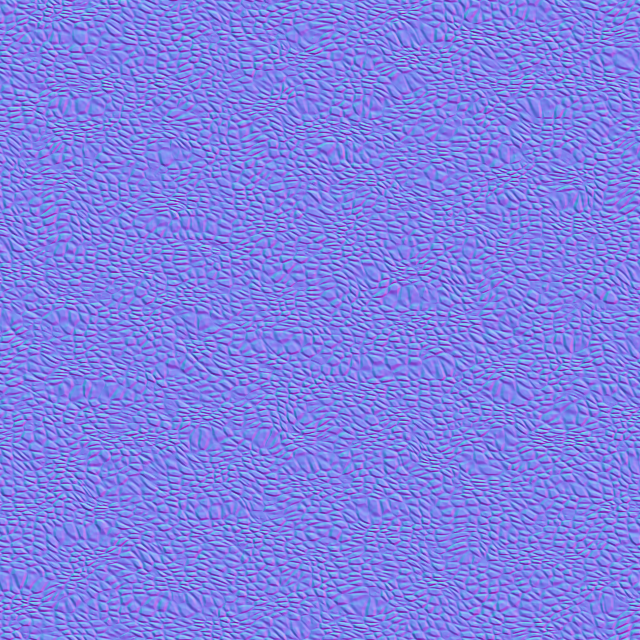
Write a three.js fragment shader that draws this texture map.

```glsl
varying vec2 vUv;

const vec2 PEBBLES = vec2(58.0, 104.0);    // grain cells across and up
const float SHEAR = 16.0;                  // rows the grain falls from left to right
const float JITTER = 0.9;                  // irregularity of the cells
const float RIM = 0.6;                     // width of the rounded pebble edge
const vec2 LEAN = vec2(0.15, 0.65);        // pebbles overhang away from this direction
const vec2 WARP_SCALE = vec2(19.0, 27.0);
const vec2 WARP = vec2(0.009, 0.013);      // bending of the rows
const vec2 CREASE_AXIS = vec2(0.79, -0.61);
const vec2 CREASE_SCALE = vec2(15.0, 46.0);
const float CREASE_WIDTH = 0.24;
const float CREASE_DEPTH = 0.6;
const float GRAIN_SCALE = 190.0;
const float GRAIN_DEPTH = 0.22;
const float BUMP = 0.0018;                 // relief strength
const float STEP = 0.00095;                // half width of the slope filter
const float BLUE_DROP = 0.07;
const vec2 BLUE_SHADE = vec2(0.15, 0.17);  // darkening of slopes facing down and left

vec3 hash3(vec2 p) {
  vec3 q = fract(p.xyx * vec3(0.1031, 0.1030, 0.0973));
  q += dot(q, q.yxz + 33.33);
  return fract((q.xxy + q.yzz) * q.zyx);
}

// Smooth value noise, -1 to 1
float noise(vec2 p) {
  vec2 i = floor(p);
  vec2 f = fract(p);
  f = f * f * (3.0 - 2.0 * f);
  float low = mix(hash3(i).x, hash3(i + vec2(1.0, 0.0)).x, f.x);
  float high = mix(hash3(i + vec2(0.0, 1.0)).x, hash3(i + vec2(1.0, 1.0)).x, f.x);
  return 2.0 * mix(low, high, f.y) - 1.0;
}

// Rounded, leaning cells that sink to zero at their borders
float pebbles(vec2 p) {
  vec2 cell = floor(p);
  float nearest = 8.0;
  float second = 8.0;
  vec2 offset = vec2(0.0);
  float lift = 0.0;
  for (int y = -1; y <= 1; y++) {
    for (int x = -1; x <= 1; x++) {
      vec2 id = cell + vec2(float(x), float(y));
      vec3 rnd = hash3(id + 71.0);
      vec2 toPoint = p - id - 0.5 - JITTER * (rnd.xy - 0.5);
      float d = length(toPoint);
      if (d < nearest) {
        second = nearest;
        nearest = d;
        offset = toPoint;
        lift = rnd.z;
      } else {
        second = min(second, d);
      }
    }
  }
  float dome = smoothstep(0.0, RIM, second - nearest);
  return dome * (0.75 + 0.5 * lift) * (1.0 - dot(offset, LEAN));
}

// Sparse long folds running down to the right
float creases(vec2 p) {
  vec2 q = vec2(dot(p, CREASE_AXIS), dot(p, vec2(-CREASE_AXIS.y, CREASE_AXIS.x)));
  float fold = 1.0 - smoothstep(0.0, CREASE_WIDTH, abs(noise(q * CREASE_SCALE + 140.0)));
  return fold * smoothstep(-0.1, 0.5, noise(p * 21.0 + 37.0));
}

float height(vec2 p) {
  vec2 bend = vec2(noise(p * WARP_SCALE + 11.0), noise(p * WARP_SCALE + 83.0));
  vec2 q = p + WARP * bend;
  vec2 grid = q * PEBBLES + vec2(0.0, SHEAR * q.x);
  return pebbles(grid) - CREASE_DEPTH * creases(q)
    + GRAIN_DEPTH * noise(p * GRAIN_SCALE + 205.0);
}

void main() {
  // Slope averaged over the four corners of a small square
  float a = height(vUv + vec2(-STEP, -STEP));
  float b = height(vUv + vec2(STEP, -STEP));
  float c = height(vUv + vec2(-STEP, STEP));
  float d = height(vUv + vec2(STEP, STEP));
  vec2 slope = vec2(b + d - a - c, c + d - a - b) / (4.0 * STEP);

  // Encode the normal, with shaded hollows in the blue channel
  vec3 normal = normalize(vec3(-BUMP * slope, 1.0));
  vec3 color = 0.5 + 0.5 * normal;
  color.b += dot(normal.xy, BLUE_SHADE) - BLUE_DROP;
  gl_FragColor = vec4(clamp(color, 0.0, 1.0), 1.0);
}
```
